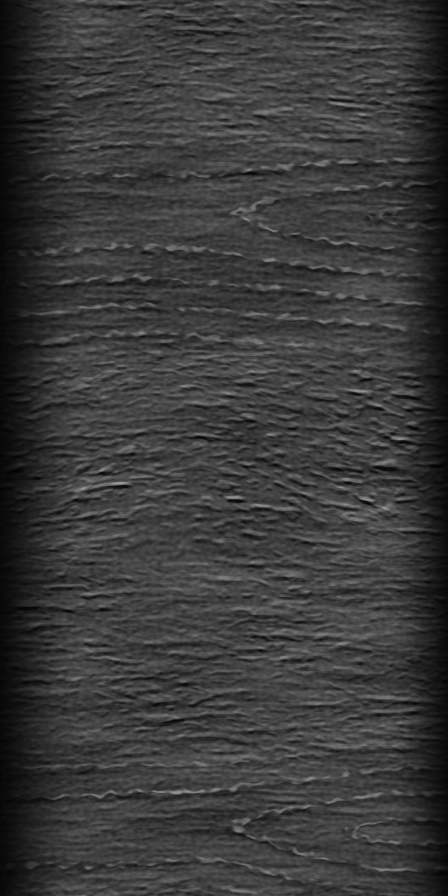
This texture is drawn by a Shadertoy shader. Its source:

```glsl
// Charcoal wood with horizontal grain, drawn from wrapping gradient noise:
// embossed short fibres, long thin streaks, and pale growth rings around two
// pointed knots. The left and right sides fade to black; all of it tiles.

const float TAU = 6.2831853;
const float BASE_GREY = 0.252;

// Random unit gradient for a lattice cell
vec2 cellGradient(vec2 cell) {
    uvec2 c = uvec2(cell);
    uint h = c.x * 1597334677u ^ c.y * 3812015801u;
    h = (h ^ (h >> 15u)) * 2246822519u;
    h ^= h >> 13u;
    float angle = TAU * float(h & 65535u) / 65536.0;
    return vec2(cos(angle), sin(angle));
}

// Gradient noise over the unit square, wrapping after whole cells
float wrapNoise(vec2 uv, vec2 cells) {
    vec2 p = uv * cells;
    vec2 i = floor(p), f = p - i;
    vec2 s = f * f * f * (f * (f * 6.0 - 15.0) + 10.0);
    vec2 o = vec2(1.0, 0.0);
    float a = dot(cellGradient(mod(i, cells)), f);
    float b = dot(cellGradient(mod(i + o.xy, cells)), f - o.xy);
    float c = dot(cellGradient(mod(i + o.yx, cells)), f - o.yx);
    float d = dot(cellGradient(mod(i + o.xx, cells)), f - o.xx);
    return mix(mix(a, b, s.x), mix(c, d, s.x), s.y);
}

// Signed vertical offset from a level, across the wrapped edge
float wrapOffset(float y, float level) {
    return fract(y - level + 0.5) - 0.5;
}

// Soft horizontal band, 1 inside and 0 outside
float band(float y, float centre, float halfHeight) {
    return 1.0 - smoothstep(halfHeight - 0.025, halfHeight + 0.025,
                            abs(wrapOffset(y, centre)));
}

// Raised fibres: light crests with a dark groove just below
float fibres(vec2 uv, vec2 cells) {
    float crest = smoothstep(0.08, 0.42, wrapNoise(uv, cells));
    vec2 drop = vec2(-0.03 / cells.x, 0.58 / cells.y);
    float groove = smoothstep(0.05, 0.42, wrapNoise(uv + drop, cells));
    return crest - 0.9 * groove;
}

// Growth rings that close to a sharp point on the left of a knot
float growthRings(vec2 uv, float level, float count, float jitter) {
    const float SHARPNESS = 1.45;
    float dy = wrapOffset(uv.y, level);
    float closing = 0.046 * smoothstep(0.0, 0.015, uv.x)
                  * (1.0 - smoothstep(0.45, 1.0, uv.x));
    float dist = pow(pow(abs(dy), SHARPNESS) + pow(closing, SHARPNESS),
                     1.0 / SHARPNESS) + 1e-4;
    float steepness = mix(0.4, 1.0, abs(dy) / dist);
    float side = (fract(dist * count + jitter) - 0.5) * sign(dy) / steepness;
    float line = 1.0 - smoothstep(0.03, 0.12, abs(side));
    float shade = smoothstep(-0.4, -0.12, side) * (1.0 - smoothstep(-0.12, 0.0, side));
    float broken = smoothstep(-0.3, 0.3, wrapNoise(uv, vec2(34.0, 120.0)));
    return 0.2 * line * broken - 0.075 * shade;
}

// Darkening toward the left and right sides
float sideFade(float x) {
    return smoothstep(-0.04, 0.19, x) * smoothstep(-0.04, 0.14, 1.0 - x);
}

void mainImage(out vec4 fragColor, in vec2 fragCoord) {
    vec2 uv = fragCoord / iResolution.xy;

    // Bend the grain into slow waves and shallow arches
    float coarse = band(uv.y, 0.49, 0.10);
    float wave = (0.006 + 0.008 * coarse) * wrapNoise(uv, vec2(2.0, 5.0))
               + 0.0015 * wrapNoise(uv, vec2(7.0, 24.0));
    float arch = (0.003 + 0.006 * coarse) * cos(TAU * uv.x);
    vec2 grain = vec2(uv.x, uv.y + wave + arch);

    // Smooth ringed zones lie between the rougher ones
    float upperZone = band(uv.y, 0.725, 0.12);
    float lowerZone = band(uv.y, 0.08, 0.075);
    float smoothZone = max(upperZone, lowerZone);
    float roughness = mix(1.0, 0.5, smoothZone) + 0.15 * coarse;
    roughness *= 1.0 + 0.8 * wrapNoise(uv, vec2(4.0, 14.0));

    // Broad tone and long streaks
    float grey = BASE_GREY - 0.012 * smoothZone;
    grey += 0.07 * wrapNoise(grain, vec2(2.0, 11.0));
    grey += 0.08 * wrapNoise(grain, vec2(3.0, 64.0));
    grey += 0.07 * wrapNoise(grain, vec2(8.0, 200.0));

    // Long thin fibres, then short dashes that crowd the coarse zone
    float longShare = 1.0 - 0.75 * coarse;
    float shortShare = 0.55 + 0.45 * coarse;
    grey += 0.10 * roughness * longShare * fibres(grain, vec2(7.0, 128.0));
    grey += 0.13 * roughness * shortShare * fibres(grain, vec2(19.0, 142.0));
    grey += 0.09 * roughness * fibres(grain, vec2(33.0, 186.0));
    grey += 0.07 * wrapNoise(grain, vec2(80.0, 230.0));

    // Ragged growth rings
    float jitter = 0.4 * wrapNoise(uv, vec2(3.0, 9.0))
                 + 0.17 * wrapNoise(uv, vec2(38.0, 100.0));
    grey += upperZone * growthRings(grain, 0.76, 36.0, jitter);
    grey += lowerZone * growthRings(grain, 0.075, 36.0, jitter);

    grey = clamp(grey, 0.03, 0.6) * sideFade(uv.x);
    fragColor = vec4(vec3(grey + 0.012), 1.0);
}
```
